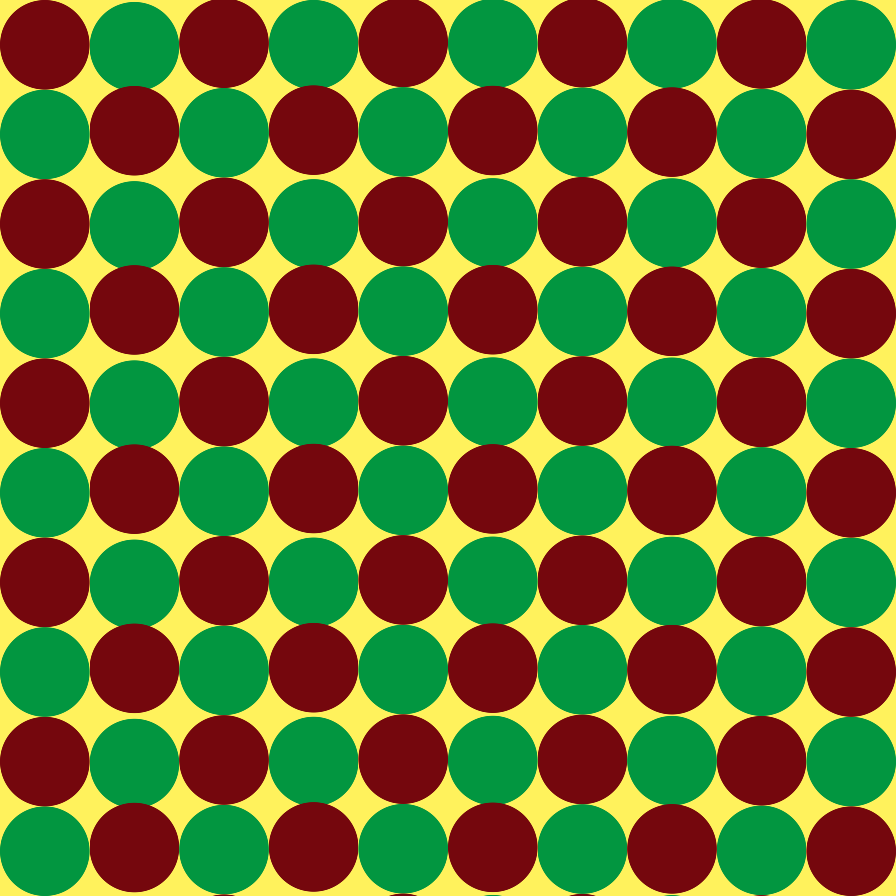
Give the GLSL for this pattern, as a WebGL 2 fragment shader.

```glsl
#version 300 es
precision highp float;
// Ten by ten checker of touching red and green discs on yellow, nudged vertically by column.
uniform vec2 u_resolution;
out vec4 fragColor;

// Upward nudge of a disc, in cells: a bow across the columns, plus a
// red/green split in odd columns that fades to the right.
float discLift(float column, float isRed) {
    float bow = 0.028 * sin(3.14159 * column / 9.0);
    float split = 0.0039 * (9.0 - column) * mod(column, 2.0);
    return bow + split * (2.0 * isRed - 1.0);
}

void main() {
    vec2 p = gl_FragCoord.xy / u_resolution * 10.0;
    float halfPixel = 5.0 / min(u_resolution.x, u_resolution.y);
    vec2 cell = floor(p);
    float redCover = 0.0;
    float greenCover = 0.0;

    // Lifted discs may reach into the cells above and below.
    for (int i = -1; i <= 1; i++) {
        float row = cell.y + float(i);
        float isRed = mod(cell.x + row, 2.0);
        vec2 center = vec2(cell.x, row) + 0.5;
        center.y += discLift(cell.x, isRed);
        float edge = length(p - center) - 0.5;
        float cover = 1.0 - smoothstep(-halfPixel, halfPixel, edge);
        redCover = max(redCover, cover * isRed);
        greenCover = max(greenCover, cover * (1.0 - isRed));
    }

    // Red discs lie over green ones.
    vec3 color = vec3(1.0, 0.95, 0.36);
    color = mix(color, vec3(0.008, 0.588, 0.25), greenCover);
    color = mix(color, vec3(0.46, 0.027, 0.05), redCover);
    fragColor = vec4(color, 1.0);
}
```
